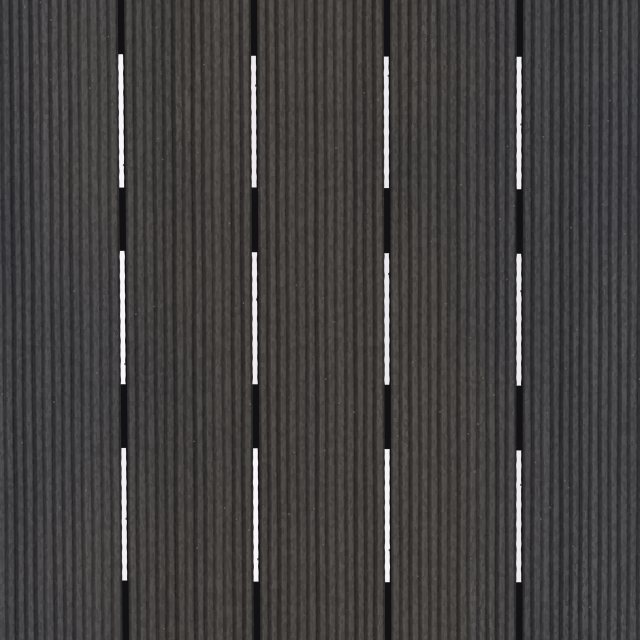
Reproduce this texture procedurally as a three.js fragment shader.

```glsl
varying vec2 vUv;

// Boards: the gaps lean slightly, so position and pitch change with height
const vec2 FIRST_GAP = vec2(0.1965, 0.1890);    // x at bottom, top
const vec2 BOARD_PITCH = vec2(0.2050, 0.2077);  // at bottom, top
const float GAP_HALF = 0.0050;
const float RIDGES = 13.0;
const float GROOVE_HALF = 0.20;                 // share of one ridge pitch

// Open slots in the gaps
const float SLOT_PITCH = 0.3073;
const float SLOT_CENTER = 0.1965;
const vec2 SLOT_HALF = vec2(0.0038, 0.1035);
const float SLOT_DROP = 0.0011;                 // lower with each board
const float SOFT = 0.0011;

const vec3 RIDGE = vec3(0.284, 0.280, 0.282);
const vec3 GROOVE = vec3(0.192, 0.186, 0.191);
const vec3 GAP = vec3(0.065, 0.062, 0.070);
const vec3 SLOT = vec3(0.965, 0.955, 0.965);
const vec3 DUST = vec3(0.50, 0.47, 0.43);
const vec3 WARM = vec3(1.03, 0.99, 0.94);
const vec3 COOL = vec3(0.97, 0.99, 1.04);
const float GRAIN = 0.055;

float hash(vec2 p) {
  p = fract(p * vec2(0.1031, 0.1130));
  p += dot(p, p.yx + 33.33);
  return fract((p.x + p.y) * p.x * 57.31);
}

// Cellular noise: distance to the nearest point, and that point's random value
vec2 cells(vec2 p) {
  vec2 base = floor(p);
  vec2 best = vec2(8.0, 0.0);
  for (int j = -1; j <= 1; j++) {
    for (int i = -1; i <= 1; i++) {
      vec2 id = base + vec2(float(i), float(j));
      vec2 point = id + vec2(hash(id + 17.0), hash(id + 71.0));
      float d = length(p - point);
      if (d < best.x) best = vec2(d, hash(id + 131.0));
    }
  }
  return best;
}

// Broad uneven tone from layered, warped sines
float mottle(vec2 p) {
  float sum = 0.0;
  float amp = 0.5;
  for (int i = 0; i < 4; i++) {
    p = mat2(0.8, 0.6, -0.6, 0.8) * p * 1.7 + 1.3;
    p += 0.6 * sin(p.yx);
    sum += amp * sin(p.x) * sin(p.y);
    amp *= 0.6;
  }
  return sum;
}

float band(float d, float halfWidth, float soft) {
  return 1.0 - smoothstep(halfWidth - soft, halfWidth + soft, abs(d));
}

void main() {
  vec2 uv = vUv;
  float pitch = mix(BOARD_PITCH.x, BOARD_PITCH.y, uv.y);
  float across = (uv.x - mix(FIRST_GAP.x, FIRST_GAP.y, uv.y)) / pitch;
  float gapId = floor(across + 0.5);
  float gapX = (across - gapId) * pitch;
  float board = floor(across);

  // Grooves, each with its own width and depth
  float margin = GAP_HALF / pitch;
  float ridge = (fract(across) - margin) / (1.0 - 2.0 * margin) * RIDGES;
  float grooveId = floor(ridge + 0.5);
  float vary = hash(vec2(grooveId + 3.0, board + 9.0));
  float wobble = 0.025 * sin(uv.y * 19.0 + vary * 40.0);
  float grooveX = ridge - grooveId + wobble;
  float groove = band(grooveX, GROOVE_HALF + 0.09 * (vary - 0.5), 0.15);
  vec3 color = mix(RIDGE, GROOVE, groove * (0.78 + 0.32 * vary));
  color -= 0.035 * band(grooveX + 0.13, 0.07, 0.07);   // shaded wall
  color += 0.018 * band(grooveX - 0.34, 0.06, 0.08);   // lit edge

  // Tone of each ridge, warm middle and cool sides
  color *= 0.97 + 0.07 * hash(vec2(floor(ridge) + 40.0, board + 5.0));
  float tone = mottle(uv * vec2(5.0, 3.0));
  float warmth = 1.0 - smoothstep(0.12, 0.52, abs(uv.x - 0.47)) + 0.35 * tone;
  color *= mix(COOL, WARM, clamp(warmth, 0.0, 1.0));
  color *= 1.0 + 0.06 * tone;

  // Brushed grain and pale scuffs
  vec2 grain = cells(uv * vec2(300.0, 150.0));
  color += GRAIN * (grain.y - 0.5) * (1.0 - 0.4 * groove);
  float scuff = smoothstep(0.35, 0.8, mottle(uv * vec2(9.0, 6.0) + 4.0));
  color = mix(color, DUST, scuff * 0.16 * grain.y * (1.0 - groove));

  // Scattered dust specks
  vec2 speck = cells(uv * 42.0);
  float dust = (1.0 - smoothstep(0.03, 0.09, speck.x)) * step(0.93, speck.y);
  color = mix(color, DUST, 0.5 * dust);

  // Dark gaps between boards
  color = mix(color, GAP, band(gapX, GAP_HALF, SOFT));

  // Open slots with slightly ragged edges
  float rise = uv.y - SLOT_CENTER + SLOT_DROP * gapId;
  float row = floor(rise / SLOT_PITCH + 0.5);
  float slotY = rise - row * SLOT_PITCH;
  float slotTone = hash(vec2(gapId + 11.0, row + 23.0));
  float ragged = 0.0004 * sin(uv.y * 310.0 + slotTone * 30.0) * sin(uv.y * 97.0);
  float slot = band(gapX + 0.0010, SLOT_HALF.x + ragged, SOFT);
  slot *= band(slotY, SLOT_HALF.y + 0.0015 * (slotTone - 0.5), SOFT);
  slot *= step(-0.5, row) * step(row, 2.5);
  vec2 nick = vec2(gapX - 0.0030, slotY + 0.075 * (slotTone * 2.0 - 1.0));
  slot *= 1.0 - 0.6 * (1.0 - smoothstep(0.0012, 0.0030, length(nick)));
  color = mix(color, SLOT * (0.96 + 0.05 * slotTone), slot);

  gl_FragColor = vec4(color, 1.0);
}
```
